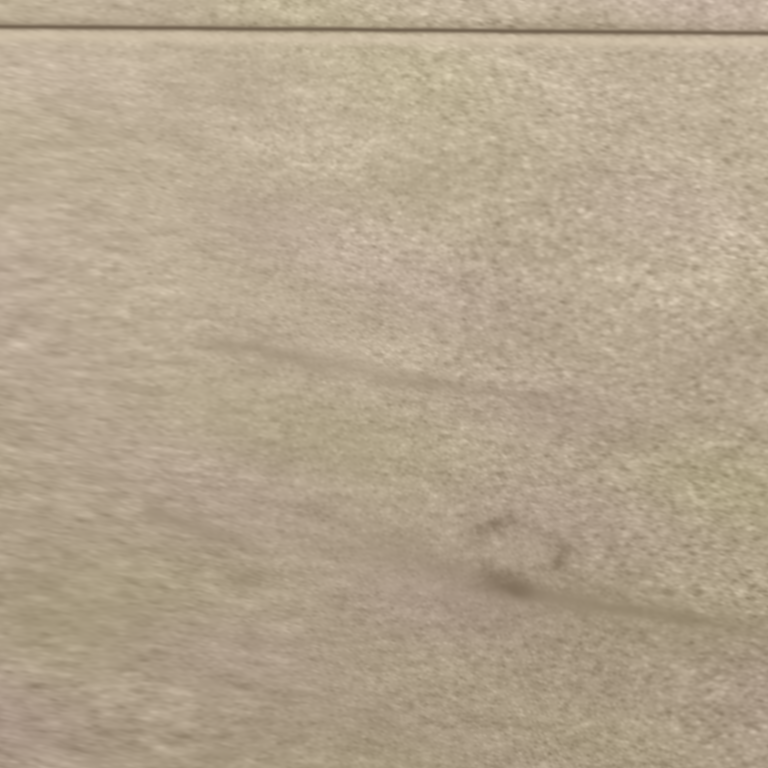
Give the GLSL for this texture, as a WebGL 2 fragment shader.

```glsl
#version 300 es
precision highp float;
// Beige stone-look tile with slanted fine grain, faint dark veins, a knot and a grout groove.

uniform vec2 u_resolution;
out vec4 fragColor;

vec3 hash3(vec2 cell) {
    vec3 h = fract(vec3(cell.xyx) * vec3(0.1031, 0.1030, 0.0973));
    h += dot(h, h.yxz + 33.33);
    return fract((h.xxy + h.yzz) * h.zyx);
}

// Cellular noise: one soft light or dark bump per cell, centred on zero.
float bumps(vec2 p) {
    vec2 cell = floor(p);
    float sum = 0.0;
    for (int y = -1; y <= 1; y++) {
        for (int x = -1; x <= 1; x++) {
            vec2 neighbour = cell + vec2(x, y);
            vec3 rnd = hash3(neighbour + 57.0);
            vec2 d = p - neighbour - rnd.xy;
            float falloff = max(0.0, 1.0 - dot(d, d));
            sum += (rnd.z * 2.0 - 1.0) * falloff * falloff * falloff;
        }
    }
    return sum;
}

float bell(float x) {
    return exp(-x * x);
}

// Soft elliptical stain that leans down to the right.
float smudge(vec2 p, vec2 centre, vec2 radius) {
    vec2 d = p - centre;
    d.y += 0.2 * d.x;
    return bell(length(d / radius));
}

// Soft stroke between two points, fading at both ends.
float vein(vec2 p, vec2 a, vec2 b, float width) {
    vec2 ab = b - a;
    float t = clamp(dot(p - a, ab) / dot(ab, ab), 0.0, 1.0);
    float fade = smoothstep(0.0, 0.15, t) * (1.0 - 0.7 * smoothstep(0.4, 1.0, t));
    return fade * bell(length(p - a - ab * t) / width);
}

void main() {
    vec2 uv = gl_FragCoord.xy / u_resolution;

    // Grain direction slopes gently down to the right.
    vec2 q = vec2(uv.x, uv.y + 0.13 * uv.x + 0.006 * sin(uv.x * 9.0 + uv.y * 14.0));
    float rough = smoothstep(0.05, 0.75, uv.x + 0.35 * (uv.y - 0.5));

    // Long streaks on the left turn into short granules on the right.
    float grain = mix(bumps(q * vec2(38.0, 135.0)), bumps(q * vec2(92.0, 165.0) + 11.0), rough);
    grain += 0.65 * bumps(q * vec2(mix(85.0, 150.0, rough), 250.0) + 29.0);
    float patches = bumps(q * vec2(5.0, 13.0) + 3.0);
    float clouds = bumps(q * vec2(15.0, 42.0) + 7.0);

    // Broad light from the top, then mottling and grain.
    float tone = mix(-0.057, 0.052, smoothstep(-0.1, 1.05, uv.y));
    tone += 0.022 * patches + 0.022 * clouds;
    tone += grain * (0.042 + 0.016 * rough + 0.012 * patches);

    // Veins and stains, with ragged edges.
    vec2 ragged = uv + vec2(0.010, 0.006) * vec2(clouds, bumps(q * vec2(32.0, 60.0) + 19.0));
    float stain = 0.9 * vein(ragged, vec2(0.24, 0.562), vec2(0.64, 0.485), 0.012);
    stain += 0.35 * vein(ragged, vec2(0.45, 0.515), vec2(1.05, 0.43), 0.010);
    stain += 0.8 * vein(ragged, vec2(0.18, 0.335), vec2(0.34, 0.285), 0.011);
    stain += 0.6 * smudge(ragged, vec2(0.305, 0.243), vec2(0.022, 0.011));
    stain += 0.55 * smudge(ragged, vec2(0.54, 0.275), vec2(0.13, 0.045));
    stain += 0.9 * vein(ragged, vec2(0.58, 0.245), vec2(1.25, 0.140), 0.012);
    stain += 0.3 * smudge(ragged, vec2(0.86, 0.185), vec2(0.20, 0.040));
    tone -= 0.075 * stain * (0.8 + 0.5 * grain);
    tone += 0.022 * bell((ragged.y - 0.175 + 0.14 * ragged.x) / 0.014) * smoothstep(0.2, 0.6, uv.x);

    // Knot: a broken dark rim around a paler hollow.
    vec2 k = (ragged - vec2(0.672, 0.277)) / vec2(0.062, 0.036);
    k.y += 0.25 * k.x;
    float radius = length(k) + 0.35 * clouds;
    float broken = 0.6 + 0.4 * sin(atan(k.y, k.x) * 3.0 + 1.0);
    tone -= 0.085 * broken * bell((radius - 0.95) / 0.28);
    tone += 0.025 * bell(radius / 0.6);

    // Yellow-green and rosy drifts of tint.
    float tint = bumps(q * vec2(4.0, 9.0) + 41.0) + 0.5 * (uv.y - 0.5);
    vec3 colour = vec3(0.704, 0.646, 0.558) + tone;
    colour += tint * vec3(-0.004, 0.007, -0.016);

    // Groove with a dark bed, a soft shadow above and a lit bevel below.
    float above = uv.y - (0.9655 - 0.009 * uv.x) - 0.0006 * clouds;
    float bevel = bell((above + 0.0125) / 0.0075);
    colour = mix(colour, vec3(0.815, 0.755, 0.660) + 0.015 * grain, 0.85 * bevel);
    colour -= 0.055 * bell((above - 0.007) / 0.007);
    colour = mix(colour, vec3(0.430, 0.370, 0.300), 0.92 * bell(above / 0.0036));

    fragColor = vec4(clamp(colour, 0.0, 1.0), 1.0);
}
```
